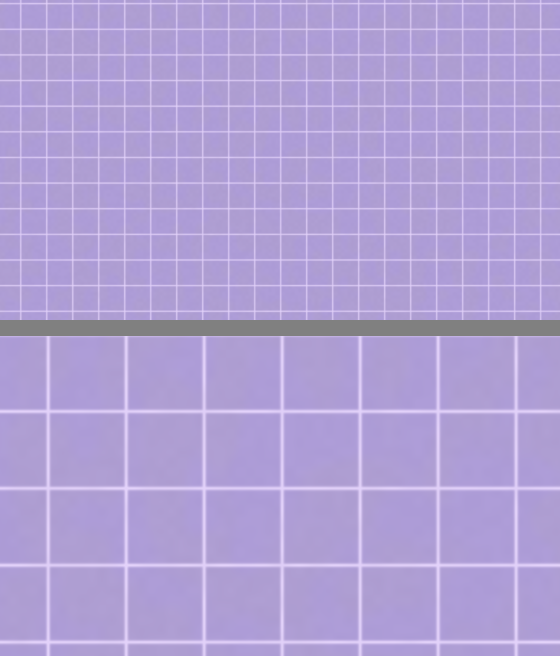
Top: the whole. Bottom: its middle third, enlarged.
This pattern is drawn by a WebGL 2 fragment shader. Its source:

```glsl
#version 300 es
precision highp float;

uniform vec2 u_resolution;
out vec4 fragColor;

float hash(vec2 p) {
  vec3 q = fract(vec3(p.xyx) * 0.1031);
  q += dot(q, q.yzx + 33.33);
  return fract((q.x + q.y) * q.z);
}

float valueNoise(vec2 p) {
  vec2 cell = floor(p);
  vec2 f = fract(p);
  f = f * f * (3.0 - 2.0 * f);
  float low = mix(hash(cell), hash(cell + vec2(1.0, 0.0)), f.x);
  float high = mix(hash(cell + vec2(0.0, 1.0)), hash(cell + 1.0), f.x);
  return mix(low, high, f.y);
}

// Soft thin line whose total brightness holds at any pixel size.
float softLine(float dist, float pixel) {
  float core = 0.0008;
  float spread = sqrt(core * core + 0.2 * pixel * pixel);
  return core / spread * exp(-0.5 * dist * dist / (spread * spread));
}

void main() {
  vec2 uv = gl_FragCoord.xy / u_resolution;
  float aspect = u_resolution.y / u_resolution.x;
  float pixel = 1.0 / u_resolution.x;
  vec2 pos = vec2(uv.x, uv.y * aspect);

  // Paper: two close lilacs in faint blotches and upright bands
  float blotch = 0.6 * valueNoise(pos * 44.0 + 7.0)
               + 0.4 * valueNoise(pos * vec2(60.0, 9.0) + 31.0);
  vec3 greyLilac = vec3(0.682, 0.618, 0.822);
  vec3 blueLilac = vec3(0.678, 0.612, 0.842);
  vec3 color = mix(greyLilac, blueLilac, smoothstep(0.35, 0.65, blotch));
  color += 0.012 * (valueNoise(pos * 170.0) - 0.5);

  // Grid: distance to the nearest line on each axis, in canvas widths
  vec2 period = vec2(0.04642, 0.08011);
  vec2 cell = (uv - vec2(0.0371, 0.0273)) / period;
  vec2 dist = abs(fract(cell + 0.5) - 0.5) * period * vec2(1.0, aspect);
  float upright = softLine(dist.x, pixel);
  float level = softLine(dist.y, pixel);
  float ink = 1.0 - (1.0 - upright) * (1.0 - level);

  // Slight unevenness along the lines
  ink *= 0.92 + 0.16 * valueNoise(pos * 90.0 + 53.0);
  color = mix(color, vec3(0.89, 0.825, 0.98), clamp(ink, 0.0, 1.0));

  fragColor = vec4(color, 1.0);
}
```
